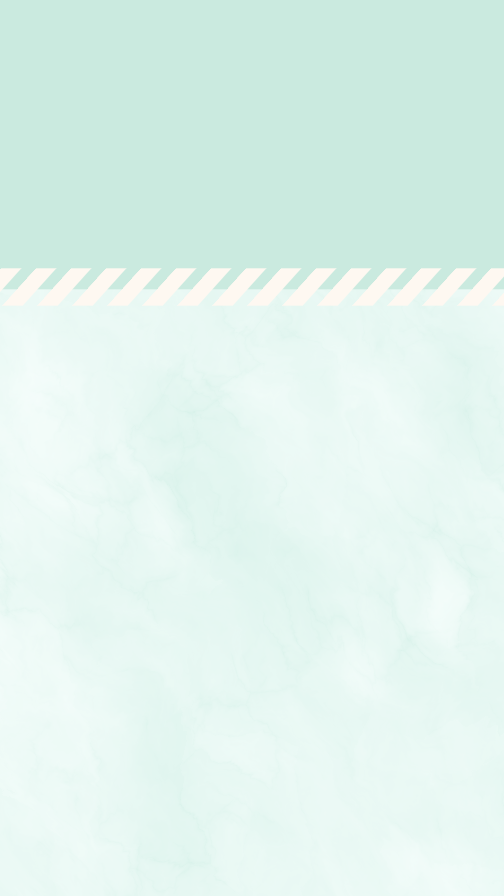
Give the GLSL for this background, as a Shadertoy shader.

```glsl
// Pale mint marble below a plain mint panel, joined by a band of slanted cream stripes.

#define MINT vec3(0.792, 0.918, 0.873)
#define CREAM vec3(0.995, 0.972, 0.945)
#define MARBLE_DARK vec3(0.800, 0.930, 0.890)
#define MARBLE_LIGHT vec3(0.958, 0.991, 0.982)
#define PANEL_EDGE 1.2037
#define BAND_BOTTOM 1.1713
#define BAND_TOP 1.2454
#define STRIPE_COUNT 14.4
#define STRIPE_FILL 0.59
#define STRIPE_SLANT 0.90
#define VEIN_STRENGTH 0.20

vec2 hash2(vec2 cell) {
    vec3 h = fract(cell.xyx * vec3(0.1031, 0.1030, 0.0973));
    h += dot(h, h.yzx + 33.33);
    return fract((h.xx + h.yz) * h.zy);
}

// Layered sines, each octave bent by the one before; about -1 to 1
float cloud(vec2 p) {
    float sum = 0.0, weight = 0.5;
    for (int i = 0; i < 6; i++) {
        p += 0.6 * sin(p.yx * 1.3 + float(i));
        sum += weight * sin(p.x) * cos(p.y);
        p = mat2(1.36, 1.27, -1.27, 1.36) * p + 2.7;
        weight *= 0.6;
    }
    return sum;
}

// Cellular noise: x = distance to the nearest border, y = random tone of the cell
vec2 cells(vec2 p) {
    vec2 base = floor(p), f = fract(p);
    float nearest = 8.0, second = 8.0, tone = 0.0;
    for (int y = -1; y <= 1; y++)
    for (int x = -1; x <= 1; x++) {
        vec2 cell = vec2(x, y);
        vec2 h = hash2(base + cell);
        float d = length(cell + h - f);
        if (d < nearest) {
            second = nearest;
            nearest = d;
            tone = h.x;
        } else second = min(second, d);
    }
    return vec2(second - nearest, tone);
}

// Soft oval, leaning like the veins; flat in the middle
float patchGlow(vec2 p, vec2 center, vec2 radius) {
    p -= center;
    p.x += 0.2 * p.y;
    float r = dot(p / radius, p / radius);
    return exp(-r * (0.4 + 0.6 * r));
}

vec3 marble(vec2 p) {
    // Grain runs steeply down to the right
    vec2 grain = vec2(dot(p, vec2(0.85, 0.53)), dot(p, vec2(-0.53, 0.85)));
    vec2 bend = vec2(cloud(p * 7.0), cloud(p * 7.0 + 19.0));
    vec2 ripple = vec2(cloud(p * 30.0 + 5.0), cloud(p * 30.0 + 31.0));
    vec2 q = grain + 0.055 * bend + 0.012 * ripple;
    float mist = cloud(q * vec2(11.0, 5.0) + 4.0);
    float detail = cloud(q * vec2(38.0, 18.0));

    // Broad light and shade
    float light = 0.72 + 0.11 * mist + 0.07 * detail;
    vec2 s = p + 0.03 * bend + 0.012 * ripple;
    light += 0.20 * patchGlow(s, vec2(0.07, 0.90), vec2(0.14, 0.20));
    light += 0.20 * patchGlow(s, vec2(0.75, 0.94), vec2(0.08, 0.16));
    light += 0.17 * patchGlow(s, vec2(0.28, 0.89), vec2(0.05, 0.06));
    light += 0.20 * patchGlow(s, vec2(0.32, 0.73), vec2(0.04, 0.11));
    light += 0.20 * patchGlow(s, vec2(0.89, 0.58), vec2(0.04, 0.09));
    light += 0.18 * patchGlow(s, vec2(0.73, 0.47), vec2(0.06, 0.07));
    light += 0.15 * patchGlow(s, vec2(0.06, 0.32), vec2(0.18, 0.30));
    light += 0.18 * patchGlow(s, vec2(0.88, 0.05), vec2(0.11, 0.06));
    light -= 0.18 * patchGlow(s, vec2(0.39, 0.84), vec2(0.10, 0.20));
    light -= 0.18 * patchGlow(s, vec2(0.93, 1.02), vec2(0.08, 0.18));
    light -= 0.15 * patchGlow(s, vec2(0.56, 0.64), vec2(0.09, 0.16));
    light -= 0.10 * patchGlow(s, vec2(0.32, 0.28), vec2(0.08, 0.16));

    // Sharp veins in three sizes that fade in and out along cell borders
    for (int i = 0; i < 3; i++) {
        float layer = float(i);
        float scale = 1.0 + 0.9 * layer;
        vec2 stone = cells(q * vec2(5.5, 2.8) * scale + 3.0 * layer);
        float fade = smoothstep(-0.1, 0.5, cloud(p * 8.0 + 8.0 + 5.0 * layer));
        float vein = 0.6 * exp(-stone.x * 40.0 / scale) + 0.4 * exp(-stone.x * 9.0);
        light += 0.07 * (stone.y - 0.5) / scale;
        light -= VEIN_STRENGTH * fade * vein / sqrt(scale);
    }
    return mix(MARBLE_DARK, MARBLE_LIGHT, clamp(light, 0.0, 1.0));
}

void mainImage(out vec4 fragColor, in vec2 fragCoord) {
    // Canvas is 1 wide and 16/9 high
    vec2 p = fragCoord / iResolution.xy * vec2(1.0, 16.0 / 9.0);
    float soft = 0.7 / iResolution.x;

    vec3 color = mix(marble(p), MINT, smoothstep(-soft, soft, p.y - PANEL_EDGE));

    // Slanted stripes, clipped to the band
    float phase = fract((p.x - STRIPE_SLANT * (p.y - BAND_BOTTOM)) * STRIPE_COUNT - 0.06);
    float stripe = (0.5 * STRIPE_FILL - abs(phase - 0.5 * STRIPE_FILL)) / STRIPE_COUNT;
    float band = min(p.y - BAND_BOTTOM, BAND_TOP - p.y);
    color = mix(color, CREAM, smoothstep(-soft, soft, min(stripe * 0.74, band)));

    fragColor = vec4(color, 1.0);
}
```
